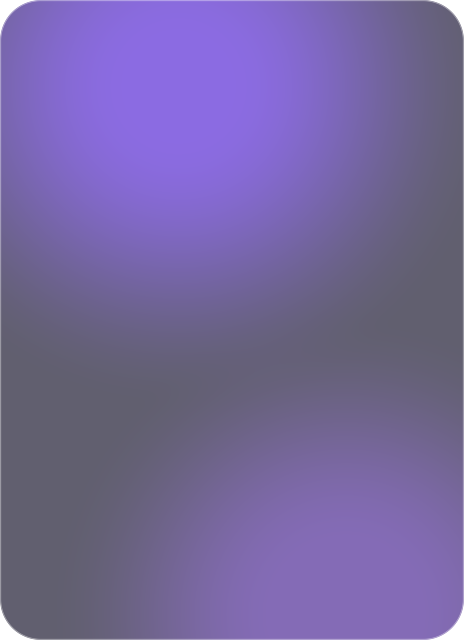
Reproduce this background procedurally as a WebGL 2 fragment shader.

```glsl
#version 300 es
precision highp float;

uniform vec2 u_resolution;
out vec4 fragColor;

// Lengths are in canvas widths; glow centres are fractions of the canvas.
const vec3 PAGE = vec3(1.0);
const vec3 SLATE = vec3(0.380, 0.373, 0.435);
const vec3 VIOLET = vec3(0.545, 0.420, 0.885);
const vec3 MAUVE = vec3(0.518, 0.420, 0.715);

const vec2 VIOLET_CENTER = vec2(0.385, 0.865);
const vec2 VIOLET_FADE = vec2(0.11, 0.70);   // inner and outer radius
const vec2 MAUVE_CENTER = vec2(0.745, 0.04);
const vec2 MAUVE_FADE = vec2(0.14, 0.65);

const float CORNER_RADIUS = 0.088;
const float RIM_WIDTH = 0.0027;
const float RIM_LIGHT = 0.36;

float roundedBox(vec2 p, vec2 halfSize, float radius) {
    vec2 q = abs(p) - halfSize + radius;
    return length(max(q, 0.0)) + min(max(q.x, q.y), 0.0) - radius;
}

// Soft disc: full at the inner radius, gone at the outer one.
float glow(vec2 p, vec2 center, vec2 fade) {
    return 1.0 - smoothstep(fade.x, fade.y, length(p - center));
}

void main() {
    vec2 size = u_resolution / u_resolution.x;
    vec2 p = gl_FragCoord.xy / u_resolution.x;
    float halfPixel = 0.5 / u_resolution.x;

    // Two blurred lights over slate
    vec3 color = SLATE;
    color = mix(color, MAUVE, glow(p, MAUVE_CENTER * size, MAUVE_FADE));
    color = mix(color, VIOLET, glow(p, VIOLET_CENTER * size, VIOLET_FADE));

    // Pale rim, then the rounded card outline
    float edge = roundedBox(p - 0.5 * size, 0.5 * size, CORNER_RADIUS);
    float rim = smoothstep(-halfPixel, halfPixel, edge + RIM_WIDTH);
    color = mix(color, vec3(1.0), RIM_LIGHT * rim);
    color = mix(color, PAGE, smoothstep(-halfPixel, halfPixel, edge));

    fragColor = vec4(color, 1.0);
}
```
